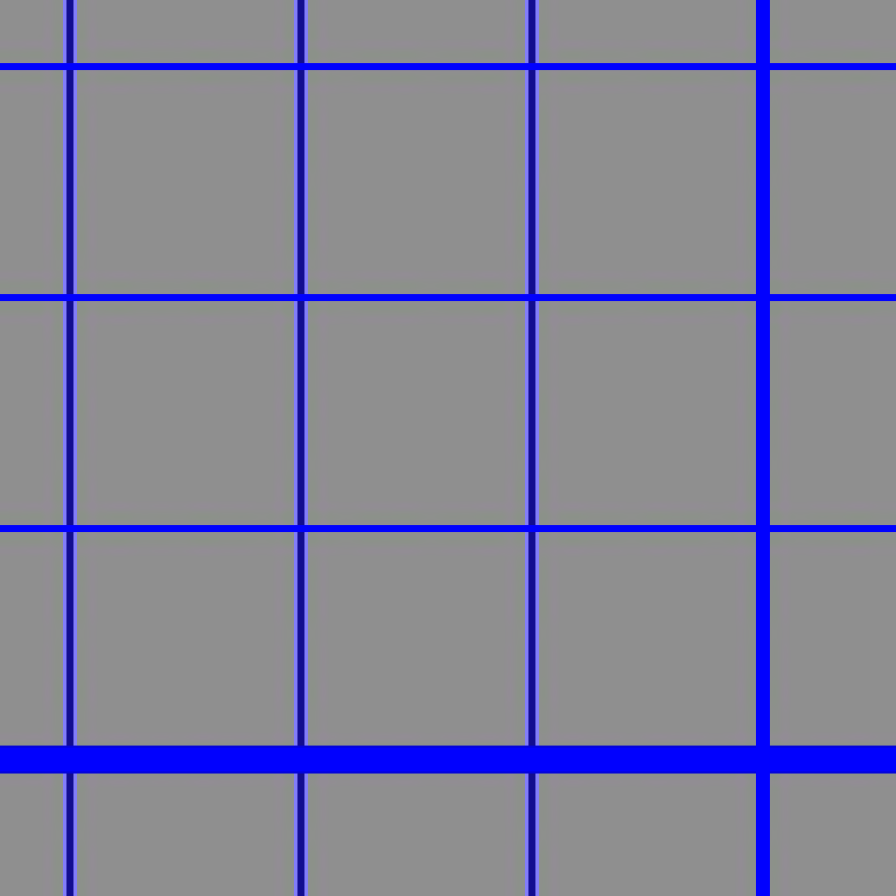
Reproduce this pattern procedurally as a Shadertoy shader.

```glsl
const float PITCH = 0.2578;

// Smooth coverage of a band of the given half width
float band(float d, float halfWidth) {
    return clamp(0.5 + (halfWidth - d) * iResolution.y, 0.0, 1.0);
}

// x: distance to the nearest line, y: 1 on every fourth line
vec2 ruling(float p, float firstLine, float majorIndex) {
    float t = (p - firstLine) / PITCH;
    float index = floor(t + 0.5);
    float major = 1.0 - step(0.5, mod(index - majorIndex, 4.0));
    return vec2(abs(t - index) * PITCH, major);
}

// Faint colour ripple beside a line, broken up along its length
float ripple(float d, float along) {
    float breakup = 0.65 + 0.2 * sin(along * 61.0) + 0.15 * sin(along * 137.0 + 2.0);
    return cos(d * 241.7) * smoothstep(0.037, 0.024, d) * breakup;
}

void mainImage(out vec4 fragColor, in vec2 fragCoord) {
    vec2 uv = fragCoord / iResolution.xy;
    vec2 column = ruling(uv.x, 0.0781, 3.0);
    vec2 row = ruling(uv.y, 0.1523, 0.0);

    // Grey ground with a purple and green ripple
    float tint = ripple(column.x, uv.y) + ripple(row.x, uv.x);
    vec3 color = vec3(0.56) + vec3(0.014, -0.01, 0.024) * clamp(tint, -1.0, 1.0);

    // Thin columns: dark core with a pale halo
    vec3 blue = vec3(0.005, 0.005, 0.995);
    float minor = 1.0 - column.y;
    color = mix(color, vec3(0.51, 0.49, 0.98), minor * band(column.x, 0.0078));
    color = mix(color, vec3(0.07, 0.05, 0.56), minor * band(column.x, 0.0039));

    // Rows lie over the thin columns; the major row has darker rims
    float rowHalf = mix(0.0039, 0.0156, row.y);
    vec3 rowColor = mix(blue, vec3(0.01, 0.01, 0.86), row.y * (1.0 - band(row.x, 0.0132)));
    color = mix(color, rowColor, band(row.x, rowHalf));

    // Major column
    color = mix(color, blue, column.y * band(column.x, 0.0078));
    fragColor = vec4(color, 1.0);
}
```
